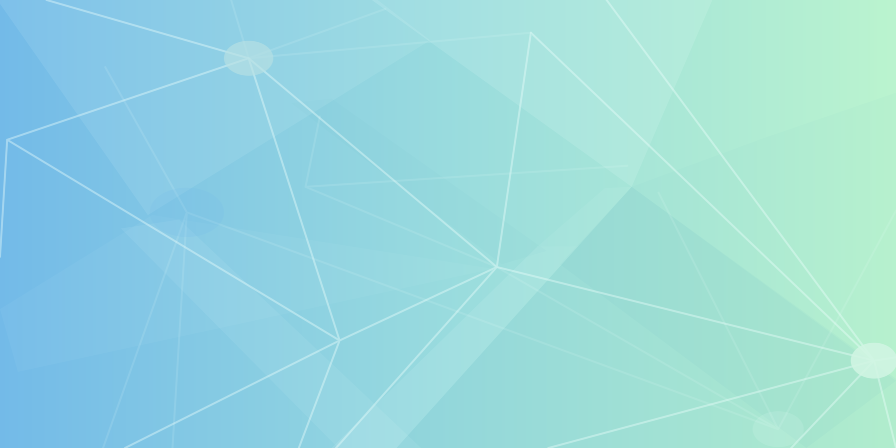
Reproduce this background procedurally as a Shadertoy shader.

```glsl
#define BLUE vec3(0.45, 0.73, 0.91)
#define AQUA vec3(0.60, 0.86, 0.87)
#define MINT vec3(0.73, 0.955, 0.81)
#define SHADE vec3(0.36, 0.68, 0.74)
#define LIGHT vec3(0.93, 1.0, 0.99)
#define LINE_HALF_WIDTH 0.0022
#define LINE_ALPHA 0.40
#define FAINT_ALPHA 0.12

// Network joints, on a canvas two units wide and one high
const vec2 WEST = vec2(0.016, 0.688);
const vec2 NORTH = vec2(0.555, 0.870);
const vec2 SOUTH = vec2(0.758, 0.240);
const vec2 CENTRE = vec2(1.109, 0.404);
const vec2 EAST = vec2(1.951, 0.195);
const vec2 PEAK = vec2(1.185, 0.927);
const vec2 FAR_WEST = vec2(0.417, 0.526);
const vec2 FAR_EAST = vec2(1.737, 0.042);
const vec2 FAR_MID = vec2(0.682, 0.583);

float pixel() { return 1.0 / iResolution.y; }

// Signed distance to the left of the edge a-b
float edgeSide(vec2 p, vec2 a, vec2 b) {
    vec2 e = normalize(b - a);
    return e.x * (p.y - a.y) - e.y * (p.x - a.x);
}

// Coverage of a convex quad with counterclockwise corners
float quad(vec2 p, vec2 a, vec2 b, vec2 c, vec2 d) {
    float inside = min(min(edgeSide(p, a, b), edgeSide(p, b, c)),
                       min(edgeSide(p, c, d), edgeSide(p, d, a)));
    return smoothstep(-0.5 * pixel(), 0.5 * pixel(), inside);
}

float segment(vec2 p, vec2 a, vec2 b) {
    vec2 ap = p - a, ab = b - a;
    float d = length(ap - ab * clamp(dot(ap, ab) / dot(ab, ab), 0.0, 1.0));
    float soft = 0.6 * pixel();
    return 1.0 - smoothstep(LINE_HALF_WIDTH - soft, LINE_HALF_WIDTH + soft, d);
}

// Three lines leaving one joint
float fan(vec2 p, vec2 hub, vec2 a, vec2 b, vec2 c) {
    vec2 ends[3] = vec2[3](a, b, c);
    float cover = 0.0;
    for (int i = 0; i < 3; i++) cover = max(cover, segment(p, hub, ends[i]));
    return cover;
}

float ellipse(vec2 p, vec2 centre, vec2 radii) {
    float d = (length((p - centre) / radii) - 1.0) * radii.y;
    return 1.0 - smoothstep(-0.5 * pixel(), 0.5 * pixel(), d);
}

vec3 gradient(float t) {
    return t < 0.5 ? mix(BLUE, AQUA, t * 2.0) : mix(AQUA, MINT, t * 2.0 - 1.0);
}

// Translucent facets: x is light, y is shade
vec2 facets(vec2 p) {
    float light = 0.0, shade = 0.0;
    light += 0.09 * quad(p, vec2(-0.02, 1.02), vec2(0.33, 0.52), vec2(0.96, 0.91), vec2(0.83, 1.01));
    light += 0.13 * quad(p, vec2(0.83, 1.0), vec2(1.41, 0.583), vec2(1.59, 1.0), vec2(1.2, 1.05));
    light += 0.10 * quad(p, vec2(1.20, 0.45), vec2(0.74, 0.0), vec2(0.885, 0.0), vec2(1.29, 0.45));
    light += 0.07 * quad(p, vec2(0.27, 0.49), vec2(0.755, 0.0), vec2(0.94, 0.0), vec2(0.40, 0.51));
    light += 0.04 * quad(p, vec2(0.0, 0.31), vec2(0.04, 0.17), vec2(1.10, 0.40), vec2(0.34, 0.52));
    light += 0.06 * quad(p, vec2(1.35, 0.58), vec2(1.20, 0.45), vec2(1.29, 0.45), vec2(1.41, 0.583));
    shade += 0.10 * quad(p, vec2(1.41, 0.583), vec2(0.885, 0.0), vec2(2.0, -0.02), vec2(2.02, 0.14));
    shade += 0.06 * quad(p, vec2(1.41, 0.583), vec2(1.25, 0.41), vec2(1.80, 0.0), vec2(2.0, 0.15));
    shade += 0.04 * quad(p, vec2(1.41, 0.583), vec2(2.02, 0.14), vec2(2.02, 0.80), vec2(1.7, 0.69));
    shade += 0.05 * quad(p, vec2(0.65, 0.77), vec2(1.12, 0.41), vec2(1.22, 0.44), vec2(0.74, 0.78));
    return vec2(light, shade);
}

float brightLines(vec2 p) {
    float cover = fan(p, WEST, NORTH, SOUTH, vec2(0.0, 0.427));
    cover = max(cover, fan(p, NORTH, SOUTH, CENTRE, vec2(0.104, 1.0)));
    cover = max(cover, fan(p, SOUTH, CENTRE, vec2(0.279, 0.0), vec2(0.667, 0.0)));
    cover = max(cover, fan(p, CENTRE, PEAK, EAST, vec2(0.75, 0.0)));
    cover = max(cover, fan(p, EAST, PEAK, vec2(1.354, 1.0), vec2(1.224, 0.0)));
    return max(cover, fan(p, EAST, vec2(1.766, 0.0), vec2(2.0, 0.0), vec2(2.05, 0.21)));
}

float faintLines(vec2 p) {
    float cover = fan(p, NORTH, PEAK, vec2(0.516, 1.0), vec2(0.86, 0.98));
    cover = max(cover, fan(p, FAR_WEST, vec2(0.23, 0.0), vec2(0.385, 0.0), vec2(0.235, 0.85)));
    cover = max(cover, fan(p, FAR_EAST, FAR_WEST, CENTRE, vec2(1.47, 0.57)));
    cover = max(cover, fan(p, FAR_MID, CENTRE, vec2(0.714, 0.74), vec2(1.40, 0.63)));
    return max(cover, segment(p, FAR_EAST, vec2(2.0, 0.53)));
}

void mainImage(out vec4 fragColor, in vec2 fragCoord) {
    vec2 p = fragCoord / iResolution.xy * vec2(2.0, 1.0);
    vec3 color = gradient(p.x * 0.5);

    // Facets
    vec2 tone = facets(p);
    color = mix(color, SHADE, tone.y);
    color = mix(color, LIGHT, tone.x);

    // Network lines
    color = mix(color, LIGHT, FAINT_ALPHA * faintLines(p));
    color = mix(color, LIGHT, LINE_ALPHA * brightLines(p));

    // Joint discs
    color = mix(color, BLUE, 0.20 * ellipse(p, FAR_WEST, vec2(0.083, 0.055)));
    color = mix(color, LIGHT, 0.12 * ellipse(p, FAR_EAST, vec2(0.057, 0.040)));
    color = mix(color, vec3(0.72, 0.88, 0.89), 0.65 * ellipse(p, NORTH, vec2(0.055, 0.039)));
    color = mix(color, vec3(0.82, 0.96, 0.89), 0.85 * ellipse(p, EAST, vec2(0.052, 0.040)));

    fragColor = vec4(color, 1.0);
}
```
